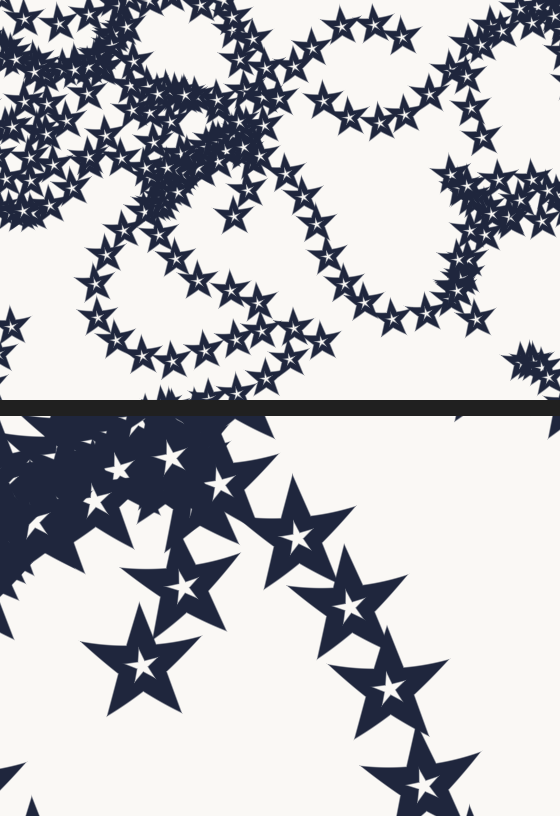
Top: the whole. Bottom: its middle third, enlarged.
Give the GLSL for this pattern, as a WebGL 1 fragment shader.

```glsl
precision highp float;
uniform vec2 u_resolution;

#define PAPER vec3(0.98, 0.973, 0.96)
#define NAVY vec3(0.12, 0.15, 0.24)
#define STAR_RADIUS 0.053
#define CORE_RADIUS 0.0145
#define STAR_TILT 0.08
#define ARM_LIFT 2.5
#define STEP 0.078
#define TURN 0.5
#define COLUMNS 4.0
#define ROWS 3.0
#define STARS_PER_TRAIL 20
#define SEED 7.0

const float TAU = 6.2831853;

vec3 hash3(vec2 p) {
  vec3 q = fract((p.xyx + SEED) * vec3(0.1031, 0.1030, 0.0973));
  q += dot(q, q.yxz + 33.33);
  return fract((q.xxy + q.yzz) * q.zyx);
}

vec2 rotate(vec2 p, float angle) {
  float c = cos(angle), s = sin(angle);
  return vec2(c * p.x + s * p.y, c * p.y - s * p.x);
}

// Signed distance to a sharp five-pointed star with one tip upward
float starDistance(vec2 p, float radius, float waist) {
  float sector = TAU / 5.0;
  float angle = abs(mod(atan(p.x, p.y) + 0.5 * sector, sector) - 0.5 * sector);
  vec2 folded = length(p) * vec2(cos(angle), sin(angle));
  vec2 tip = vec2(radius, 0.0);
  vec2 notch = radius * waist * vec2(cos(0.5 * sector), sin(0.5 * sector));
  vec2 edge = notch - tip;
  return dot(folded - tip, normalize(vec2(edge.y, -edge.x)));
}

// Paints a navy star with a pale core over the colour below
vec3 paintStar(vec3 below, vec2 p, float tilt, float soft) {
  vec2 body = rotate(p, tilt);
  body.y -= ARM_LIFT * body.x * body.x;
  float bodyEdge = starDistance(body, STAR_RADIUS, 0.40);
  float coreEdge = starDistance(rotate(p, tilt + 0.15), CORE_RADIUS, 0.33);
  vec3 color = mix(NAVY, below, smoothstep(-soft, soft, bodyEdge));
  return mix(PAPER, color, smoothstep(-soft, soft, coreEdge));
}

void main() {
  vec2 uv = gl_FragCoord.xy / u_resolution.y;
  float soft = 1.0 / u_resolution.y;
  // Trails wrap around a field slightly larger than the canvas
  vec2 field = vec2(u_resolution.x / u_resolution.y, 1.0) + 2.2 * STAR_RADIUS;
  vec3 color = PAPER;

  for (int t = 0; t < int(COLUMNS * ROWS); t++) {
    // One trail starts in each cell of a jittered grid
    vec2 cell = vec2(mod(float(t), COLUMNS), floor((float(t) + 0.5) / COLUMNS));
    vec3 start = hash3(cell + 3.0);
    vec3 phase = hash3(cell + 51.0) * TAU;
    vec2 center = (cell + start.xy) / vec2(COLUMNS, ROWS) * field;
    float heading = start.z * TAU;

    for (int i = 0; i < STARS_PER_TRAIL; i++) {
      float n = float(i);
      vec3 jitter = hash3(vec2(n + 11.0, float(t) * 3.7 + 5.0)) - 0.5;

      // Slow stretches gather the stars into clumps
      float pace = mix(0.2, 1.0, smoothstep(-1.0, -0.5, sin(phase.x + 0.3 * n)));
      heading += TURN * pace * sin(phase.y + 0.35 * n);
      center += STEP * pace * vec2(cos(heading), sin(heading));

      vec2 offset = uv - center - 0.016 * jitter.xy;
      offset = mod(offset + 0.5 * field, field) - 0.5 * field;
      if (dot(offset, offset) < 1.6 * STAR_RADIUS * STAR_RADIUS) {
        color = paintStar(color, offset, STAR_TILT + 0.1 * jitter.z, soft);
      }
    }
  }
  gl_FragColor = vec4(color, 1.0);
}
```
